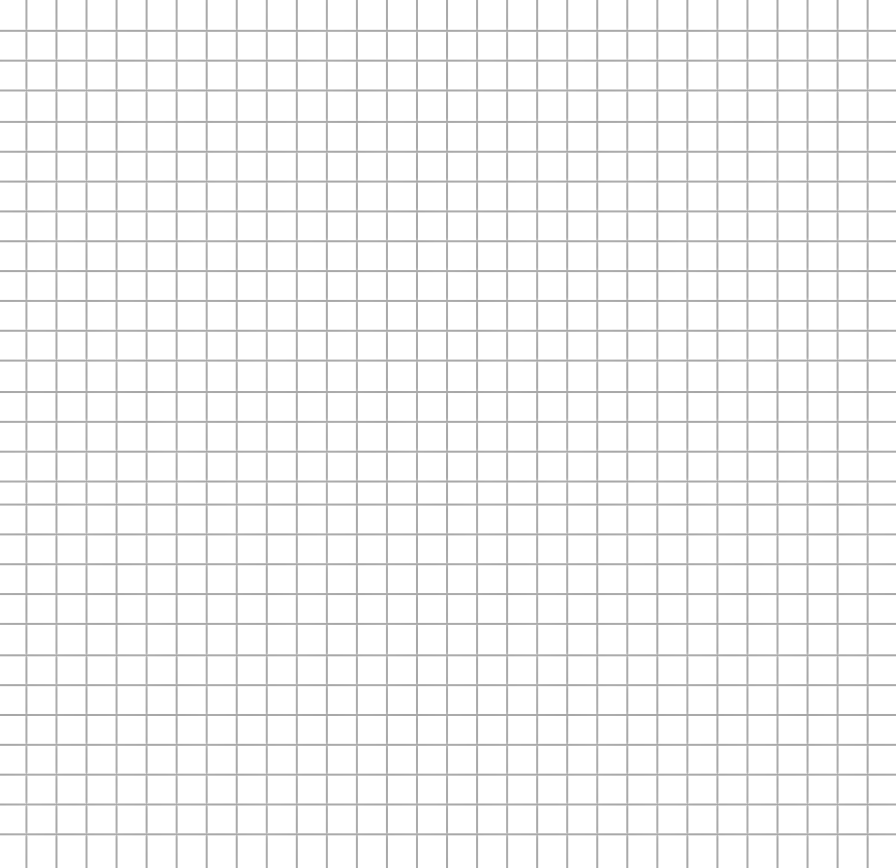
Write a Shadertoy shader that draws this pattern.

```glsl
// Thin grey graph-paper grid on white, with one narrow row below the middle.

// All lengths are fractions of the canvas width.
const float ASPECT = 0.96875;
const float LINE_WIDTH = 0.00225;
const float COLUMN_START = 0.0295;
const float COLUMN_PITCH = 0.03353;
const float ROW_START = 0.0344;
const float ROW_PITCH = 0.0333;
const float ROW_STEP = 0.00176;
const float NARROWING = 0.0076;
const int ROW_LINES = 28;
const float NARROW_ROW = 16.0;
const vec3 PAPER = vec3(1.0);
const vec3 INK = vec3(0.655);

// Share of a pixel covered by a line whose centre lies at the given distance.
float lineCoverage(float dist, float width, float pixel) {
    float outer = min(dist + 0.5 * pixel, 0.5 * width);
    float inner = max(dist - 0.5 * pixel, -0.5 * width);
    return clamp((outer - inner) / pixel, 0.0, 1.0);
}

// Distance to the nearest of evenly spaced lines.
float columnDistance(float x, float start, float pitch) {
    float cell = (x - start) / pitch;
    return abs(fract(cell + 0.5) - 0.5) * pitch;
}

// Height of a row line: a small step every ninth row, then the narrow row.
float rowPosition(float row) {
    float steps = floor((row + 6.0) / 9.0);
    return ROW_START + ROW_PITCH * row + ROW_STEP * steps
         - NARROWING * step(NARROW_ROW, row);
}

float rowDistance(float y) {
    float nearest = 1.0;
    for (int i = 0; i < ROW_LINES; i++) {
        nearest = min(nearest, abs(y - rowPosition(float(i))));
    }
    return nearest;
}

// Faint unevenness of the print from layered sines.
float inkStrength(vec2 p, float amount) {
    float waves = sin(p.x * 71.0 + p.y * 13.0) + 0.5 * sin(p.y * 157.0 - p.x * 43.0);
    return 1.0 - amount * (0.5 + 0.33 * waves);
}

void mainImage(out vec4 fragColor, in vec2 fragCoord) {
    // Measure downward from the top edge.
    vec2 uv = fragCoord / iResolution.xy;
    vec2 p = vec2(uv.x, (1.0 - uv.y) * ASPECT);
    vec2 pixel = vec2(1.0, ASPECT) / iResolution.xy;

    float toColumn = columnDistance(p.x, COLUMN_START, COLUMN_PITCH);
    float toRow = rowDistance(p.y);
    float column = lineCoverage(toColumn, LINE_WIDTH, pixel.x);
    float row = lineCoverage(toRow, LINE_WIDTH, pixel.y);

    // Column lines fade slightly where they meet a row line.
    column *= 1.0 - 0.15 * (1.0 - smoothstep(0.001, 0.005, toRow));

    float ink = max(column, row) * inkStrength(p, 0.06);
    fragColor = vec4(mix(PAPER, INK, ink), 1.0);
}
```
